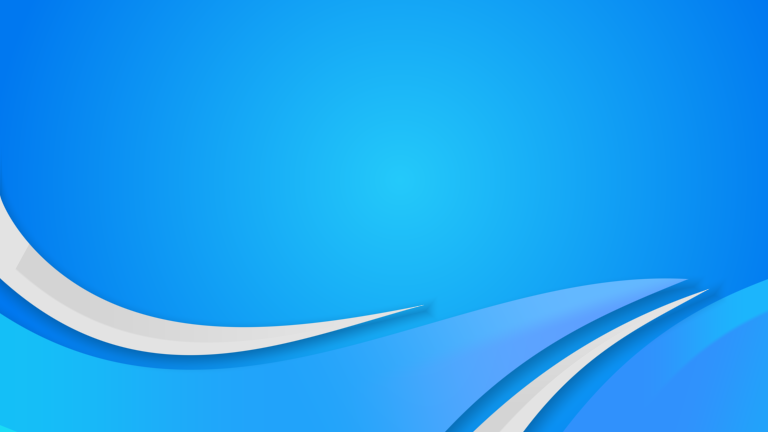
Write a WebGL 2 fragment shader that draws this background.

```glsl
#version 300 es
precision highp float;
// Glossy blue backdrop: a radial glow with sweeping translucent waves and two
// pale blades. Every outline is a cubic curve turned into a signed distance,
// then filled, shaded with facets and given a soft drop shadow.

uniform vec2 u_resolution;
out vec4 outColor;

const vec3 GLOW_CENTER = vec3(0.14, 0.79, 0.98);
const vec3 GLOW_RIM = vec3(0.0, 0.47, 0.94);
const vec3 CYAN = vec3(0.08, 0.75, 0.97);
const vec3 AZURE = vec3(0.13, 0.64, 0.98);
const vec3 SKY = vec3(0.39, 0.72, 1.0);
const vec3 PERIWINKLE = vec3(0.36, 0.61, 1.0);
const vec3 ROYAL = vec3(0.19, 0.57, 0.99);
const vec3 SHADOW = vec3(0.01, 0.31, 0.54);
const vec3 PALE = vec3(0.89);
const vec3 GREY = vec3(0.83);

// Cubic through four heights spread over span.x..span.y; warp bunches them.
float curve(float x, vec2 span, vec4 h, float warp) {
    float u = (x - span.x) / (span.y - span.x);
    float s = 3.0 * sign(u) * pow(abs(u), warp);
    float a = s - 1.0, b = s - 2.0, c = s - 3.0;
    vec4 weight = vec4(-a * b * c / 6.0, s * b * c / 2.0,
                       -s * a * c / 2.0, s * a * b / 6.0);
    return dot(weight, h);
}

// Approximate signed distance to a curve, positive above it.
float above(vec2 p, vec2 span, vec4 h, float warp) {
    const float e = 0.002;
    float y = curve(p.x, span, h, warp);
    float slope = (curve(p.x + e, span, h, warp) - y) / e;
    return (p.y - y) / sqrt(1.0 + slope * slope);
}

// Soft coverage of the negative side of a distance.
float fill(float d, float blur) {
    return 1.0 - smoothstep(-blur, blur, d);
}

// Region under the top curve, over the bottom curve and left of the tip.
float band(float top, float bottom, float x, float tip) {
    return max(max(top, -bottom), x - tip);
}

float leftTop(vec2 p) {
    return above(p, vec2(0.0, 0.981), vec4(0.549, 0.303, 0.243, 0.294), 0.8);
}
float leftBottom(vec2 p) {
    return above(p, vec2(0.0, 0.981), vec4(0.356, 0.1875, 0.204, 0.294), 1.0);
}
float leftBlade(vec2 p) {
    return band(leftTop(p), leftBottom(p), p.x, 0.981);
}

float rightTop(vec2 p) {
    return above(p, vec2(1.095, 1.641), vec4(0.0, 0.150, 0.257, 0.331), 1.0);
}
float rightBottom(vec2 p) {
    return above(p, vec2(1.211, 1.641), vec4(0.0, 0.153, 0.252, 0.331), 1.0);
}
float rightBlade(vec2 p) {
    return band(rightTop(p), rightBottom(p), p.x, 1.641);
}

float wave(vec2 p) {
    float top = above(p, vec2(0.0, 1.593), vec4(0.275, 0.148, 0.270, 0.354), 1.0);
    float side = above(p, vec2(1.030, 1.593), vec4(0.0, 0.164, 0.273, 0.354), 1.0);
    return band(top, side, p.x, 1.593);
}

vec3 waveColor(vec2 p, float aa) {
    vec3 col = mix(CYAN, AZURE, smoothstep(0.0, 0.65, p.x));
    col = mix(col, SKY, smoothstep(0.6, 1.4, p.x + 0.5 * (p.y - 0.2)));
    float fold = above(p, vec2(0.7, 1.593), vec4(0.06, 0.165, 0.265, 0.354), 1.0);
    float tint = smoothstep(0.75, 1.4, p.x) * 0.85;
    col = mix(col, PERIWINKLE, fill(fold, 0.025) * tint);
    return mix(col, vec3(0.1, 0.86, 0.96), fill(p.y + 0.4 * p.x - 0.016, aa));
}

vec3 hillColor(vec2 p) {
    vec3 col = mix(ROYAL, AZURE, smoothstep(1.55, 1.8, p.x - 0.3 * p.y));
    float fold = above(p, vec2(1.45, 1.778), vec4(0.0, 0.13, 0.22, 0.28), 1.0);
    float sheen = smoothstep(1.48, 1.74, p.x) * smoothstep(-0.006, 0.006, fold);
    return mix(col, vec3(0.11, 0.71, 0.99), sheen);
}

// Pale blade with a greyer facet on its upper part, fading along its length.
vec3 bladeColor(float top, float bottom, float split, float amount) {
    float h = bottom / max(bottom - top, 0.001);
    return mix(PALE, GREY, smoothstep(split - 0.03, split + 0.03, h) * amount);
}

void main() {
    vec2 p = gl_FragCoord.xy / u_resolution.y;
    float aa = 0.8 / u_resolution.y;

    // Radial glow
    float r = distance(p, vec2(0.926, 0.583));
    vec3 col = mix(GLOW_CENTER, GLOW_RIM, clamp(r / 0.95, 0.0, 1.0));

    // Long wave and its shadow
    col = mix(col, SHADOW, 0.6 * fill(wave(p + vec2(-0.012, 0.018)), 0.032));
    col = mix(col, waveColor(p, aa), fill(wave(p), aa));

    // Hill in the lower right corner
    float hill = above(p, vec2(1.303, 1.778), vec4(0.0, 0.171, 0.282, 0.354), 1.0);
    col = mix(col, hillColor(p), fill(hill, aa));

    // Right blade
    col = mix(col, SHADOW, 0.65 * fill(rightBlade(p + vec2(-0.012, 0.014)), 0.034));
    vec3 pale = bladeColor(rightTop(p), rightBottom(p), 0.5, 1.0 - smoothstep(0.03, 0.3, p.y));
    col = mix(col, pale, fill(rightBlade(p), aa));

    // Left blade, its facet opening at a slanted cut
    col = mix(col, SHADOW, 0.7 * fill(leftBlade(p + vec2(-0.004, 0.014)), 0.032));
    float cut = smoothstep(-aa, aa, p.x - 0.065 - 0.55 * (p.y - 0.43));
    pale = bladeColor(leftTop(p), leftBottom(p), 0.42, cut * (1.0 - smoothstep(0.1, 0.85, p.x)));
    col = mix(col, pale, fill(leftBlade(p), aa));

    outColor = vec4(col, 1.0);
}
```
